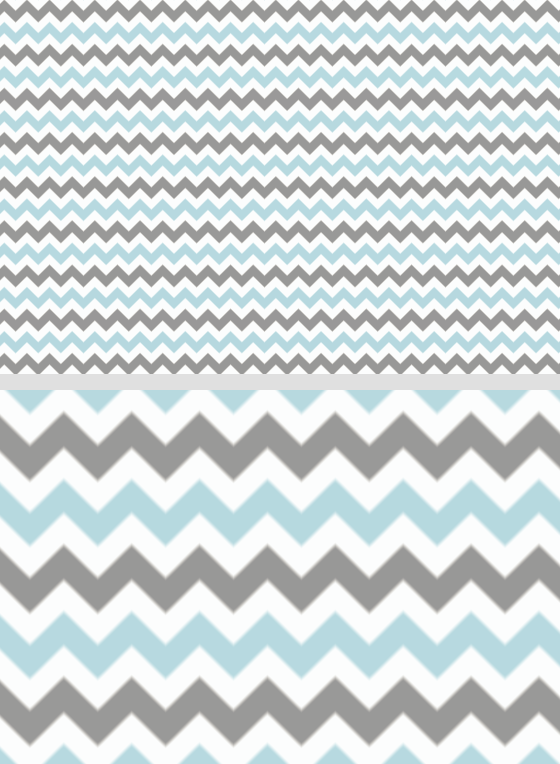
Top: the whole. Bottom: its middle third, enlarged.
Give the GLSL for this pattern, as a Shadertoy shader.

```glsl
#define ZIGZAGS 24.75        // zigzag periods across the canvas
#define BANDS 16.94          // coloured bands down the canvas
#define PEAK_PHASE 0.19      // first peak, in zigzag periods
#define ZIGZAG_HEIGHT 0.51   // peak to valley, in band pitches
#define TIP_ROUNDING 0.05
#define GRAY_WIDTH 0.535     // vertical thickness, in band pitches
#define BLUE_WIDTH 0.505
#define EDGE_SOFTNESS 0.08   // in band pitches
#define WIDTH_VARIATION 0.03
#define PAPER vec3(0.988, 0.993, 0.992)
#define GRAY vec3(0.600, 0.598, 0.596)
#define BLUE vec3(0.715, 0.850, 0.875)

float hash(float n) {
    return fract(sin(n * 12.99 + 4.1) * 4375.85);
}

// Triangle wave with slightly rounded tips: -0.5 at peaks, 0.5 at valleys
float zigzag(float x) {
    float t = abs(2.0 * fract(x - PEAK_PHASE) - 1.0);
    float fromValley = sqrt(t * t + TIP_ROUNDING * TIP_ROUNDING);
    float fromPeak = sqrt((1.0 - t) * (1.0 - t) + TIP_ROUNDING * TIP_ROUNDING);
    return 0.5 * (fromPeak - fromValley);
}

void mainImage(out vec4 fragColor, in vec2 fragCoord) {
    vec2 uv = fragCoord / iResolution.xy;

    // Bands are counted from the top and bent by the zigzag
    float y = (1.0 - uv.y) * BANDS - ZIGZAG_HEIGHT * zigzag(uv.x * ZIGZAGS);
    float row = floor(y);
    bool isGray = mod(row, 2.0) < 0.5;
    float variation = hash(row) - 0.5;

    // Distance to the band edge, measured across the slope
    float slope = 2.0 * ZIGZAG_HEIGHT * ZIGZAGS / BANDS * iResolution.y / iResolution.x;
    float width = (isGray ? GRAY_WIDTH : BLUE_WIDTH) + WIDTH_VARIATION * variation;
    float edge = (abs(fract(y) - 0.5) - 0.5 * width) / sqrt(1.0 + slope * slope);

    // Soft edge, never sharper than one pixel
    float soft = 0.5 * max(EDGE_SOFTNESS, BANDS / iResolution.y);
    float cover = 1.0 - smoothstep(-soft, soft, edge);

    // Slight tone shift per row and a warm fringe beside the gray
    vec3 ink = (isGray ? GRAY : BLUE) + 0.008 * variation;
    vec3 color = mix(PAPER, ink, cover);
    if (isGray) {
        float fringe = 4.0 * cover * (1.0 - cover);
        color += fringe * vec3(0.008, 0.0, -0.014);
    }
    fragColor = vec4(color, 1.0);
}
```
